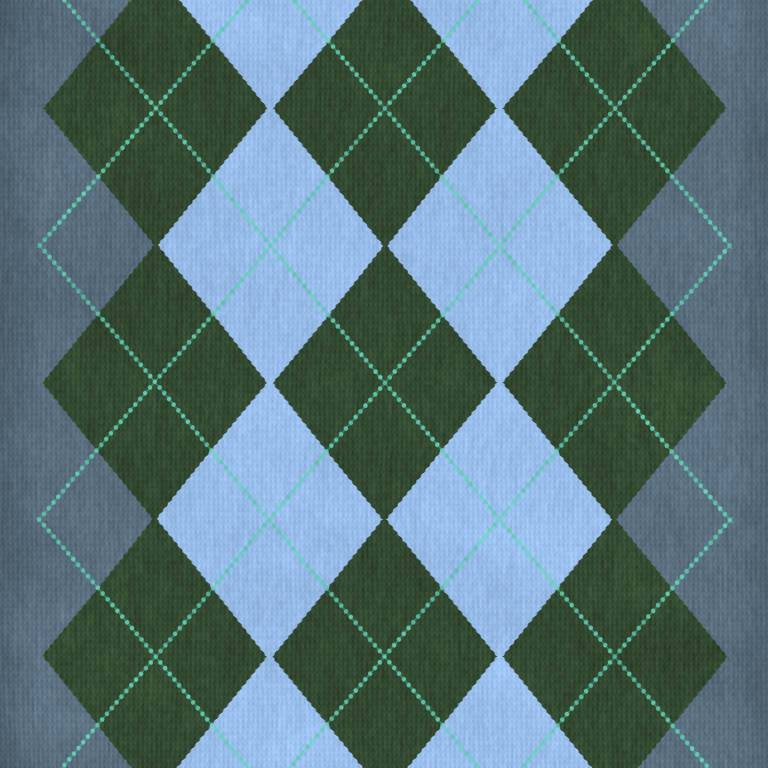
A WebGL 2 fragment shader for this pattern:

```glsl
#version 300 es
precision highp float;
// Argyle knit: three columns of green diamonds on pale blue, slate sides, dotted mint overlines.

uniform vec2 u_resolution;
out vec4 outColor;

const float TAU = 6.2831853;
const vec2 CENTER = vec2(0.5015, 0.502);       // middle green diamond
const vec2 PERIOD = vec2(0.2995, 0.3565);      // spacing of green diamonds
const vec2 DIAMOND_HALF = vec2(0.488, 0.508);  // half size, in periods
const float PANEL_HALF = 1.5;                  // argyle half width, in periods
const float LIGHT_HALF = 1.0;                  // pale ground half width, in periods
const float STITCHES = 48.0;                   // stitches per period
const vec2 DOT_RADIUS = vec2(0.0029, 0.0031);
const float THREAD_HALF = 0.0013;
const float WARP = 0.0035;                     // unevenness of the fabric

const vec3 PALE_BLUE = vec3(0.595, 0.740, 0.915);
const vec3 GREEN = vec3(0.200, 0.287, 0.192);
const vec3 SLATE = vec3(0.350, 0.430, 0.492);
const vec3 MINT = vec3(0.370, 0.800, 0.690);

float hash(vec2 p) {
  vec3 q = fract(vec3(p.xyx) * 0.1031);
  q += dot(q, q.yzx + 33.33);
  return fract((q.x + q.y) * q.z);
}

float noise(vec2 p) {
  vec2 i = floor(p), f = fract(p);
  f = f * f * (3.0 - 2.0 * f);
  return mix(mix(hash(i), hash(i + vec2(1, 0)), f.x),
             mix(hash(i + vec2(0, 1)), hash(i + vec2(1, 1)), f.x), f.y);
}

float fbm(vec2 p) {
  float sum = 0.0, weight = 0.5;
  for (int i = 0; i < 4; i++) {
    sum += weight * noise(p);
    p = p * 2.03 + 17.0;
    weight *= 0.5;
  }
  return sum;
}

// Signed distance to the nearest diamond, its edge stepped by stitch rows.
float diamond(vec2 cell) {
  cell.y += 0.9 * sin(TAU * STITCHES * cell.y) / (TAU * STITCHES);
  vec2 local = abs(cell - round(cell));
  vec2 halfSize = DIAMOND_HALF * PERIOD;
  return (dot(local / DIAMOND_HALF, vec2(1.0)) - 1.0) / length(1.0 / halfSize);
}

// Dotted thread along the diagonals of one slope.
float overline(vec2 cell, float slope, float aa) {
  float row = round(cell.y * STITCHES) / STITCHES;
  float line = round(cell.x + slope * cell.y);
  vec2 dotCell = vec2(line - slope * row, row);
  float dotDist = (length((cell - dotCell) * PERIOD / DOT_RADIUS) - 1.0) * DOT_RADIUS.x;
  float beads = 1.0 - smoothstep(-aa, aa, dotDist);
  float threadDist = abs(cell.x + slope * cell.y - line) / length(1.0 / PERIOD);
  float thread = 1.0 - smoothstep(-aa, aa, threadDist - THREAD_HALF);
  float inside = 1.0 - step(PANEL_HALF + 0.012, abs(dotCell.x));
  return max(beads, 0.45 * thread) * inside;
}

// Ribs, slanted loops and yarn fleck, centred on zero.
float knit(vec2 cell) {
  vec2 stitch = cell * STITCHES;
  stitch.x += 0.35 * (noise(stitch * vec2(0.25, 0.12)) - 0.5);
  float rib = cos(TAU * stitch.x);
  float loops = sin(TAU * (stitch.y + 1.1 * abs(fract(stitch.x) - 0.5)));
  float fleck = noise(stitch * vec2(2.3, 1.3)) - 0.5;
  float streak = noise(stitch * vec2(1.1, 0.22) + 50.0) - 0.5;
  return 0.38 * rib + 0.25 * loops + 0.9 * fleck + 0.6 * streak;
}

void main() {
  vec2 uv = gl_FragCoord.xy / u_resolution;
  float aa = 0.8 / min(u_resolution.x, u_resolution.y);
  vec2 warp = vec2(noise(uv * 5.0), noise(uv * 5.0 + 31.0)) - 0.5;
  vec2 cell = (uv + WARP * warp - CENTER) / PERIOD;

  // Ground and diamonds
  float side = abs(cell.x);
  float pale = 1.0 - smoothstep(-aa, aa, (side - LIGHT_HALF) * PERIOD.x);
  float green = 1.0 - smoothstep(-aa, aa, diamond(cell));
  green *= 1.0 - step(PANEL_HALF, side);
  vec3 color = mix(mix(SLATE, PALE_BLUE, pale), GREEN, green);

  // Knit relief, strongest on dark yarn
  float contrast = mix(mix(0.13, 0.075, pale), 0.20, green);
  color *= 1.0 + contrast * knit(cell);

  // Overlines
  float thread = max(overline(cell, 1.0, aa), overline(cell, -1.0, aa));
  vec3 mint = MINT * (0.94 + 0.14 * noise(cell * STITCHES));
  color = mix(color, mint, 0.88 * thread);

  // Soft creases and darker outer margins
  float crease = fbm(vec2(uv.x * 5.0 - uv.y * 3.0, uv.y * 11.0 + uv.x * 4.0)) - 0.47;
  color *= 1.0 + mix(0.20, 0.10, pale) * crease;
  color *= 1.0 - 0.12 * smoothstep(0.44, 0.51, abs(uv.x - 0.5));

  outColor = vec4(color, 1.0);
}
```
